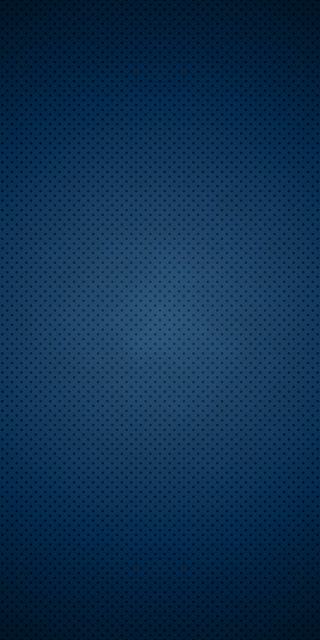
A WebGL 1 fragment shader for this pattern:

```glsl
precision highp float;
// Staggered lattice of small dark dots over a deep blue radial glow.
// The glow blends colour stops by distance from the centre; the dots darken it,
// and faint value noise clouds the lit area.

uniform vec2 u_resolution;

float hash(vec2 p) {
  vec3 q = fract(vec3(p.xyx) * 0.1031);
  q += dot(q, q.yzx + 33.33);
  return fract((q.x + q.y) * q.z);
}

float valueNoise(vec2 p) {
  vec2 i = floor(p);
  vec2 f = fract(p);
  f = f * f * (3.0 - 2.0 * f);
  float low = mix(hash(i), hash(i + vec2(1.0, 0.0)), f.x);
  float high = mix(hash(i + vec2(0.0, 1.0)), hash(i + vec2(1.0, 1.0)), f.x);
  return mix(low, high, f.y);
}

// Background colour at a distance from the centre, in canvas heights
vec3 glow(float d) {
  vec3 c = mix(vec3(0.17, 0.33, 0.465), vec3(0.13, 0.282, 0.42), smoothstep(0.0, 0.14, d));
  c = mix(c, vec3(0.068, 0.22, 0.362), clamp((d - 0.12) / 0.13, 0.0, 1.0));
  c = mix(c, vec3(0.008, 0.168, 0.312), clamp((d - 0.25) / 0.10, 0.0, 1.0));
  c = mix(c, vec3(0.0, 0.13, 0.25), clamp((d - 0.35) / 0.08, 0.0, 1.0));
  return mix(c, vec3(0.0, 0.08, 0.145), clamp((d - 0.43) / 0.13, 0.0, 1.0));
}

// Distance to the nearest lattice point, in cells
float latticeDistance(vec2 p) {
  vec2 corner = fract(p + 0.5) - 0.5;
  vec2 middle = fract(p) - 0.5;
  return min(length(corner), length(middle));
}

void main() {
  vec2 pos = (gl_FragCoord.xy - 0.5 * u_resolution) / u_resolution.y;
  float d = length(pos);

  // Glow with faint cloudy patches
  vec3 color = glow(d);
  float cloud = valueNoise(pos * 28.0 + 40.0) * 0.65 + valueNoise(pos * 60.0 + 90.0) * 0.35;
  color *= 1.0 + 0.09 * (cloud - 0.5) * (1.0 - smoothstep(0.1, 0.35, d));

  // Dots: 67 cells down, two staggered rows in each
  float pixel = 67.0 / u_resolution.y;
  float dotMask = 1.0 - smoothstep(-0.7 * pixel, 0.7 * pixel, latticeDistance(pos * 67.0) - 0.128);
  vec3 dotShade = mix(vec3(0.42, 0.6, 0.67), vec3(0.2, 0.3, 0.34), smoothstep(0.05, 0.45, d));
  color *= mix(vec3(1.0), dotShade, dotMask);

  gl_FragColor = vec4(color, 1.0);
}
```
